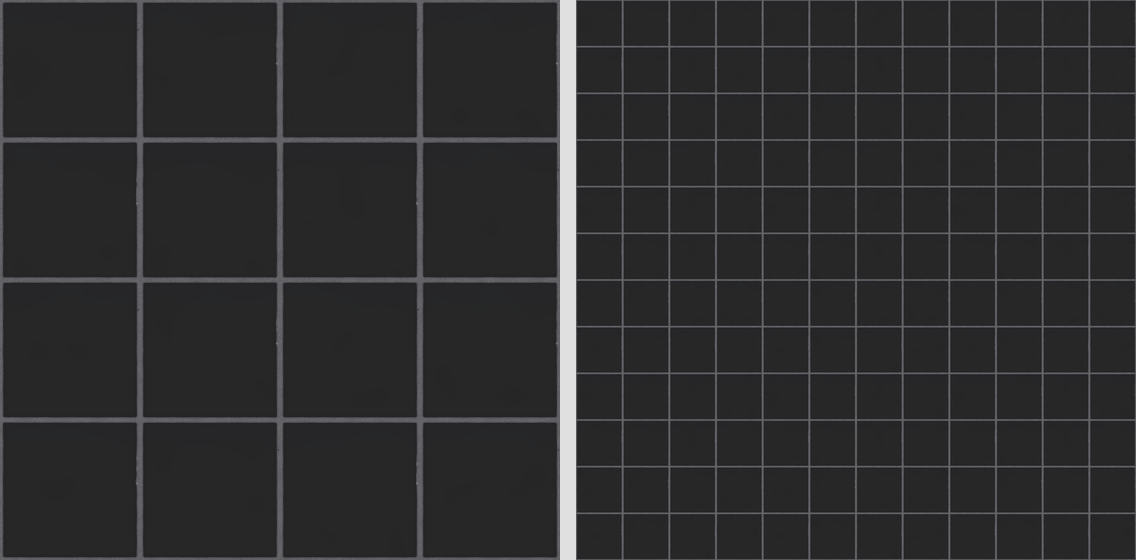
Left: one tile. Right: repeated 3 by 3.
Give the GLSL for this texture, as a three.js fragment shader.

```glsl
varying vec2 vUv;

const float TILES = 4.0;
const vec2 GROUT_HALF = vec2(0.0235, 0.0200);
const float CORNER_RADIUS = 0.012;
const float EDGE_SOFTNESS = 0.0045;

const vec3 TILE_COLOR = vec3(0.152, 0.152, 0.153);
const vec3 TILE_RIM = vec3(0.136, 0.136, 0.145);
const vec3 GROUT_COLOR = vec3(0.388, 0.383, 0.400);
const vec3 GROUT_SHADE = vec3(0.310, 0.303, 0.322);
const vec3 CHIP_COLOR = vec3(0.470, 0.465, 0.480);
const vec3 PIT_COLOR = vec3(0.230, 0.222, 0.240);

vec2 gradientAt(vec2 cell, vec2 period) {
  vec2 c = mod(cell, period);
  float angle = 6.28318 * fract(sin(dot(c, vec2(127.1, 311.7))) * 43758.5);
  return vec2(cos(angle), sin(angle));
}

// Gradient noise that wraps after a whole number of lattice cells
float gradientNoise(vec2 p, vec2 period) {
  vec2 i = floor(p);
  vec2 f = p - i;
  vec2 u = f * f * f * (f * (f * 6.0 - 15.0) + 10.0);
  vec2 e = vec2(1.0, 0.0);
  float a = dot(gradientAt(i, period), f);
  float b = dot(gradientAt(i + e.xy, period), f - e.xy);
  float c = dot(gradientAt(i + e.yx, period), f - e.yx);
  float d = dot(gradientAt(i + e.xx, period), f - e.xx);
  return mix(mix(a, b, u.x), mix(c, d, u.x), u.y);
}

float tiledNoise(vec2 p, vec2 frequency) {
  return gradientNoise(p * frequency, TILES * frequency);
}

float roundedBox(vec2 p, vec2 halfSize, float radius) {
  vec2 q = abs(p) - halfSize + radius;
  return length(max(q, 0.0)) + min(max(q.x, q.y), 0.0) - radius;
}

float spot(vec2 p, vec2 center, vec2 radius) {
  return 1.0 - smoothstep(0.5, 1.2, length((p - center) / radius));
}

// Ragged bite along the right edge of a tile
float edgeWear(vec2 f, float rough) {
  float span = smoothstep(0.50, 0.56, f.y) * (1.0 - smoothstep(0.72, 0.80, f.y));
  return step(0.5, f.x) * span * (0.002 + 0.010 * max(rough, 0.0));
}

vec3 groutColor(vec2 p, float depth) {
  vec2 diagonal = vec2(p.x + p.y, p.x - p.y);
  float grain = tiledNoise(p, vec2(70.0));
  float blotch = tiledNoise(p, vec2(9.0));
  float scratch = tiledNoise(diagonal, vec2(8.0, 45.0));
  float body = smoothstep(0.001, 0.013, depth) + 0.35 * blotch + 0.25 * scratch;
  return mix(GROUT_SHADE, GROUT_COLOR, clamp(body, 0.0, 1.1)) + 0.035 * grain;
}

vec3 tileColor(vec2 p, vec2 f, float inset) {
  float rim = 1.0 - smoothstep(0.004, 0.028, inset);
  float topSheen = smoothstep(0.72, 0.96, f.y);
  vec3 color = TILE_COLOR + vec3(-0.003, -0.002, 0.005) * topSheen;
  color += 0.003 * tiledNoise(p, vec2(3.0));
  return mix(color, TILE_RIM, 0.6 * rim);
}

void main() {
  vec2 p = vUv * TILES;
  vec2 id = floor(p);
  vec2 f = fract(p);
  float worn = 1.0 - mod(id.x + id.y, 2.0);

  // Tile outline with slight waviness and worn sides
  float d = roundedBox(f - 0.5, 0.5 - GROUT_HALF, CORNER_RADIUS);
  d += 0.0022 * tiledNoise(p, vec2(11.0));
  d += worn * edgeWear(f, tiledNoise(p, vec2(24.0)));

  vec3 tile = tileColor(p, f, -d);
  vec3 grout = groutColor(p, d);
  vec3 color = mix(tile, grout, smoothstep(-EDGE_SOFTNESS, EDGE_SOFTNESS, d));

  // Bright chip on worn tiles, small pit beside the others
  float chip = worn * spot(f, vec2(0.979, 0.547), vec2(0.011, 0.009));
  float pit = (1.0 - worn) * spot(f, vec2(0.988, 0.788), vec2(0.007, 0.009));
  color = mix(color, CHIP_COLOR, 0.8 * chip);
  color = mix(color, PIT_COLOR, 0.8 * pit);

  gl_FragColor = vec4(color, 1.0);
}
```
